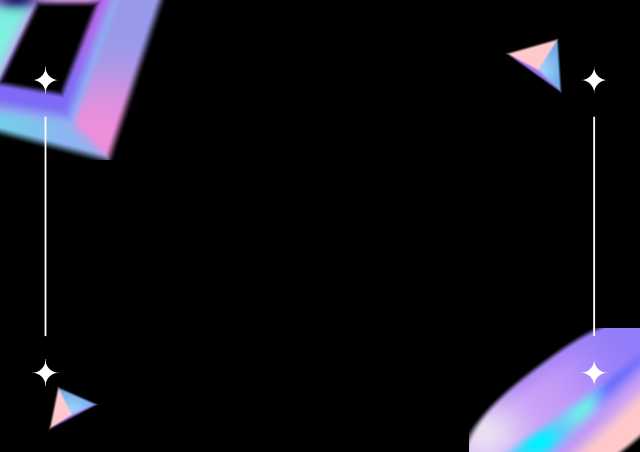
Give the GLSL for this background, as a Shadertoy shader.

```glsl
// Holographic shapes on black: a blurred bevelled frame, a glassy dome and two
// small pyramids, built from half-planes, a superellipse and soft colour glows.
// White four-point sparkles and thin vertical rules are mirrored on both sides.

// Signed distance to the line a-b, positive on the clockwise inner side (y down)
float side(vec2 p, vec2 a, vec2 b) {
    vec2 d = normalize(b - a), q = p - a;
    return d.x * q.y - d.y * q.x;
}

float soft(float d, float blur) {
    return smoothstep(-blur, blur, d);
}

float glow(vec2 p, vec2 center, vec2 size) {
    vec2 q = (p - center) / size;
    return exp(-dot(q, q));
}

// Pyramid a-b-c seen from above its apex
void drawPyramid(inout vec3 color, vec2 p, vec2 a, vec2 b, vec2 c, vec2 apex) {
    float cover = min(min(side(p, a, b), side(p, b, c)), side(p, c, a));
    vec3 blue = mix(vec3(.62, .83, .97), vec3(.43, .66, .92), soft(length(p - apex) - .18, .18));
    vec3 face = mix(blue, vec3(.64, .44, .93), soft(side(p, apex, c), .025));
    float pinkFace = min(side(p, b, apex), -side(p, a, apex));
    face = mix(face, vec3(1., .79, .8), soft(pinkFace, .02));
    color = mix(color, face, soft(cover, .022));
}

void drawFrame(inout vec3 color, vec2 p) {
    vec2 ridge = vec2(.88, 1.5), corner = vec2(1.3, 1.92);
    float outer = min(side(p, vec2(1.93, 0), corner), side(p, corner, vec2(0, 1.58)));
    float rightRidge = side(p, vec2(1.42, 0), ridge);
    float lowRidge = side(p, ridge, vec2(0, 1.36));
    float leftHole = side(p, vec2(0, .98), vec2(.45, .05));
    float lowHole = side(p, vec2(.74, 1.13), vec2(0, 1));
    float rightHole = side(p, vec2(1.18, 0), vec2(.74, 1.13));

    // Outer faces
    vec3 rightFace = mix(vec3(.6, .6, .92), vec3(.93, .56, .86), smoothstep(.4, 1.6, p.y));
    vec3 lowFace = mix(vec3(.46, .8, .92), vec3(.56, .7, .95), smoothstep(0., 1., p.x));
    vec3 face = mix(rightFace, lowFace, soft(side(p, ridge, corner), .1));

    // Inner bevel, brightest along the ridge
    vec3 bevel = mix(vec3(.7, .4, .92), vec3(.49, .42, .96), smoothstep(.2, 1.2, p.y));
    bevel = mix(vec3(.56, .68, .95), bevel, smoothstep(0., .2, min(rightRidge, lowRidge)));
    face = mix(face, bevel, soft(min(rightRidge, lowRidge), .06));

    // Left and top bevels
    vec3 mint = mix(vec3(.72, .72, .93), vec3(.5, .94, .88), smoothstep(0., .18, -leftHole));
    face = mix(face, mint, soft(-leftHole, .04) * soft(.98 - p.y, .05));
    face = mix(face, vec3(.82, .6, .9), soft(.06 - p.y, .05) * soft(1.1 - p.x, .1));
    face = mix(face, vec3(.08, .13, .42), glow(p, vec2(.2, -.02), vec2(.26, .12)));

    float hole = min(min(rightHole, lowHole), min(leftHole, p.y - .04));
    face *= 1. - soft(hole, .055);
    color = mix(color, face, soft(outer, .07) * step(p.y, 1.915));
}

void drawDome(inout vec3 color, vec2 p) {
    vec2 q = p - vec2(6.9, 4.95);
    q = vec2(.8 * q.x - .6 * q.y, .6 * q.x + .8 * q.y);
    vec2 e = pow(abs(q) / vec2(1.55, .71), vec2(2.5));
    float cover = smoothstep(1.14, .84, e.x + e.y);
    cover *= step(5.63, p.x) * step(3.93, p.y);

    // Shell
    vec3 face = mix(vec3(.77, .61, .97), vec3(.58, .49, .98), smoothstep(-.2, 1., q.x));
    face = mix(face, vec3(.6, .48, .95), smoothstep(-.45, -.75, q.y) * .6);
    face = mix(face, vec3(.92, .87, .95), glow(p, vec2(5.8, 5.2), vec2(.5, .42)));

    // Inner facets
    float inner = soft(side(p, vec2(6.2, 5.36), vec2(7.52, 4.4)), .09);
    vec3 facet = mix(vec3(.5, .75, .97), vec3(.39, .41, 1.), smoothstep(7., 7.35, p.x));
    facet = mix(facet, vec3(.42, .95, .91), glow(p, vec2(7.02, 4.98), vec2(.22, .25)));
    facet = mix(facet, vec3(0., .95, 1.), glow(p, vec2(6.45, 5.3), vec2(.32, .2)));
    face = mix(face, facet, inner);

    // Warm rim
    float rim = side(p, vec2(6.75, 5.42), vec2(7.72, 4.5));
    face = mix(face, vec3(.75, .6, .97), soft(rim + .1, .12));
    face = mix(face, vec3(1., .79, .8), soft(rim - .12, .14));
    color = mix(color, face, cover);
}

void mainImage(out vec4 fragColor, in vec2 fragCoord) {
    // Canvas units 7.68 x 5.42 with y pointing down
    vec2 p = fragCoord / iResolution.xy * vec2(7.68, 5.42);
    p.y = 5.42 - p.y;
    float pixel = 7.68 / iResolution.x;
    vec3 color = vec3(0);

    drawFrame(color, p);
    drawDome(color, p);
    drawPyramid(color, p, vec2(6.09, .645), vec2(6.69, .475), vec2(6.73, 1.1), vec2(6.46, .84));
    drawPyramid(color, p, vec2(.6, 5.14), vec2(.7, 4.65), vec2(1.155, 4.85), vec2(.86, 4.97));

    // Mirrored rules and sparkles
    vec2 m = abs(p - vec2(3.838, 2.715)) - vec2(3.292, 1.755);
    float rule = min(.011 - abs(m.x), -.44 - m.y);
    vec2 s = abs(m);
    float star = min(length(s - .16) - .16, .16 - max(s.x, s.y));
    color = mix(color, vec3(1), soft(max(rule, star), pixel * .6));

    fragColor = vec4(color, 1);
}
```
